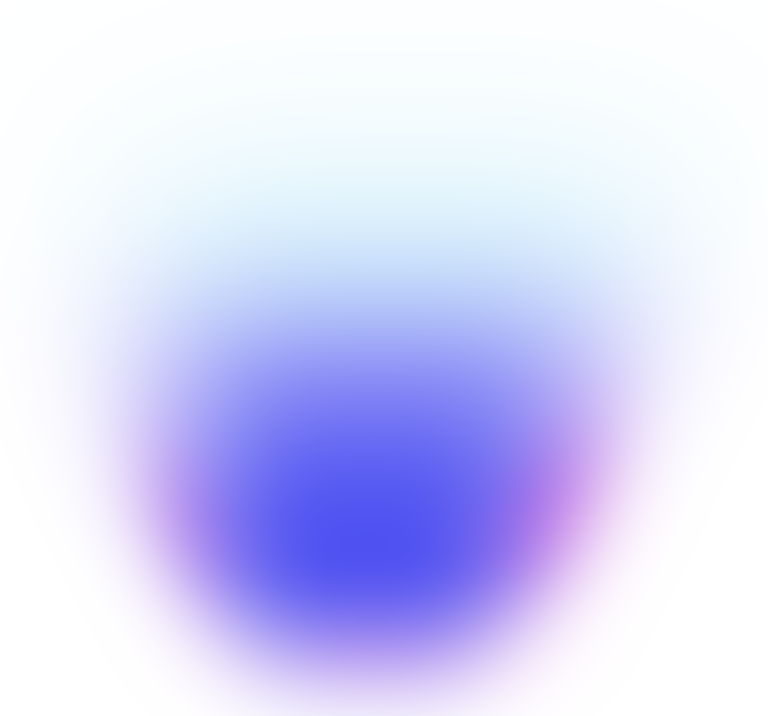
A Shadertoy shader for this background:

```glsl
// Soft elliptical glow whose axis leans sideways with height
float glow(vec2 p, vec2 center, vec2 spread, float lean) {
    vec2 d = p - center;
    d.x -= lean * d.y;
    d /= spread;
    return exp(-0.5 * dot(d, d));
}

// Blurred body: slow fade upward, fast fade downward, wider toward the top
float body(vec2 p) {
    float rise = p.y - 0.241;
    float vertical = rise > 0.0 ? exp(-pow(rise / 0.359, 2.0))
                                : exp(-pow(-rise / 0.166, 2.3));
    float axis = max(-0.028, 0.1 * p.y - 0.0555);
    float halfWidth = 0.155 + 0.28 * p.y;
    float t = abs(p.x - axis) / halfWidth;
    return vertical * exp(-0.693 * pow(t, 3.1));
}

void mainImage(out vec4 fragColor, in vec2 fragCoord) {
    // Height spans 0 to 1, x is centered
    vec2 p = vec2(fragCoord.x - 0.5 * iResolution.x, fragCoord.y) / iResolution.y;

    // Indigo core turning to pale ice blue near the top
    float greenLoss = mix(0.98, 0.33, smoothstep(0.443, 0.791, p.y));
    vec3 bodyTint = 0.69 * vec3(1.0, greenLoss, 0.08);

    // Pink rims on both flanks and violet under the core
    float pink = 0.21 * glow(p, vec2(0.237, 0.283), vec2(0.067, 0.104), 0.3)
               + 0.13 * glow(p, vec2(-0.278, 0.27), vec2(0.058, 0.097), -0.25)
               + 0.09 * glow(p, vec2(-0.013, 0.088), vec2(0.125, 0.056), 0.0);

    // Both layers absorb light from a white ground
    vec3 color = vec3(1.0) - bodyTint * body(p) - pink * vec3(0.03, 1.0, 0.28);
    fragColor = vec4(clamp(color, 0.0, 1.0), 1.0);
}
```
